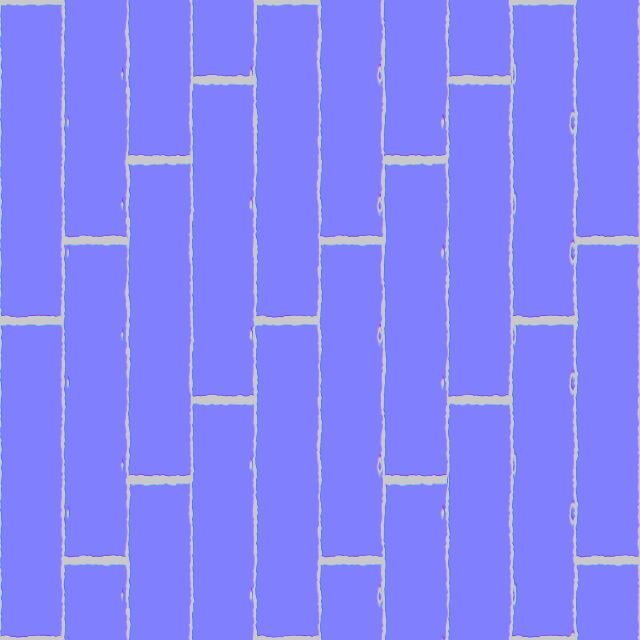
Write a Shadertoy shader that draws this texture map.

```glsl
// Tangent-space normal map of upright staggered planks with ragged grey joints.
// A distance field to the joints, roughened by periodic noise, gives the
// joint mask; its gradient tilts the normals along the worn plank edges.

const float COLUMNS = 10.0;           // planks across
const float PLANK_LENGTH = 0.5;       // two planks down
const float STAGGER = 0.125;          // rise of the end joint per column
const float JOINT_SHIFT = -0.0008;    // sideways offset of the side joints
const float SIDE_HALF = 0.0021;       // half widths of the joints
const float END_HALF = 0.0066;
const float SIDE_ROUGH = 0.0021;      // raggedness of the joint edges
const float END_ROUGH = 0.0026;
const float WANDER = 0.0014;          // slow sideways drift of side joints
const float WEAR_PERIOD = 0.2035;     // vertical repeat of the wear
const float BEVEL = 0.0024;           // width of the tilted rim
const float TILT = 0.85;              // slope of the rim
const float GRAIN = 0.010;            // faint vertical scratches
const vec3 JOINT_COLOR = vec3(0.79, 0.79, 0.78);

// Chip radius at each side joint; the sign selects the side
const float CHIP[10] = float[10](0.0, 0.0017, -0.0013, 0.0, -0.0020,
                                 0.0, -0.0029, -0.0017, 0.0040, -0.0039);

float hash(vec2 p) {
    return fract(sin(dot(p, vec2(127.1, 311.7))) * 43758.5453);
}

// Value noise in -1..1 along one axis, with "cells" lattice points per unit
float waveNoise(float t, float cells, float seed) {
    float x = t * cells;
    float i = floor(x);
    float f = x - i;
    float a = hash(vec2(mod(i, cells), seed));
    float b = hash(vec2(mod(i + 1.0, cells), seed));
    return 2.0 * mix(a, b, f * f * (3.0 - 2.0 * f)) - 1.0;
}

float roughness(float t, float seed) {
    return 0.40 * waveNoise(t, 7.0, seed)
         + 0.35 * waveNoise(t, 19.0, seed + 3.7)
         + 0.45 * waveNoise(t, 43.0, seed + 8.3);
}

// Small islands and loops of joint material beside a side joint
float chipDistance(float dx, float y, int joint) {
    float radius = abs(CHIP[joint]);
    if (radius == 0.0) return 1.0;
    float phase = joint % 2 == 1 ? 0.1985 : 0.07;
    float dy = mod(y - phase + 0.5 * WEAR_PERIOD, WEAR_PERIOD) - 0.5 * WEAR_PERIOD;
    float offset = sign(CHIP[joint]) * (0.010 - 1.6 * radius);
    float d = length(vec2(dx - offset, dy * 0.32)) - radius;
    d += 0.0011 * roughness(y / WEAR_PERIOD, float(joint) + 61.0);
    return radius > 0.0025 ? abs(d) - 0.0009 : d;
}

// Signed distance to the joints, negative inside them
float jointDistance(vec2 p) {
    float x = (p.x - JOINT_SHIFT) * COLUMNS;

    // Side joints
    float nearest = floor(x + 0.5);
    float joint = mod(nearest, COLUMNS);
    float t = p.y / WEAR_PERIOD;
    float dx = (x - nearest) / COLUMNS;
    float bent = dx - WANDER * waveNoise(t, 6.0, joint + 23.0);
    float sideSeed = joint * 2.3 + (bent > 0.0 ? 40.0 : 90.0);
    float side = abs(bent) - SIDE_HALF - SIDE_ROUGH * roughness(t, sideSeed);
    side = min(side, chipDistance(dx, p.y, int(joint)));

    // End joints
    float column = floor(x);
    float rise = p.y - column * STAGGER;
    float dy = mod(rise + 0.5 * PLANK_LENGTH, PLANK_LENGTH) - 0.5 * PLANK_LENGTH;
    float endSeed = mod(column, 4.0) * 5.1 + (dy > 0.0 ? 130.0 : 170.0);
    float end = abs(dy) - END_HALF - END_ROUGH * roughness(fract(x) * 0.5, endSeed);

    return min(side, end);
}

// Sparse long scratches on the plank faces
float scratches(vec2 p) {
    vec2 q = p * vec2(260.0, 11.0);
    float column = floor(q.x);
    float streak = waveNoise(q.y / 16.0, 16.0, column + 211.0);
    float shape = sin(6.2832 * fract(q.x));
    return shape * smoothstep(0.55, 1.0, streak);
}

void mainImage(out vec4 fragColor, in vec2 fragCoord) {
    vec2 p = fragCoord / iResolution.xy;
    float pixel = 1.0 / iResolution.y;

    // Slope falls from the plank face toward the joint
    float d = jointDistance(p);
    vec2 e = vec2(0.0005, 0.0);
    vec2 gradient = vec2(jointDistance(p + e.xy) - jointDistance(p - e.xy),
                         jointDistance(p + e.yx) - jointDistance(p - e.yx));
    vec2 away = gradient / max(length(gradient), 1e-5);
    float rim = 1.0 - smoothstep(0.0, BEVEL, d);
    float patchy = 0.7 + 0.3 * waveNoise(p.x + p.y, 90.0, 301.0);

    // Encode the normal, then lay the flat joints over it
    vec2 slope = -away * rim * patchy * TILT;
    slope.x += GRAIN * scratches(p);
    vec3 color = 0.5 + 0.5 * normalize(vec3(slope, 1.0));
    float mask = 1.0 - smoothstep(-0.6 * pixel, 0.6 * pixel, d);
    fragColor = vec4(mix(color, JOINT_COLOR, mask), 1.0);
}
```
